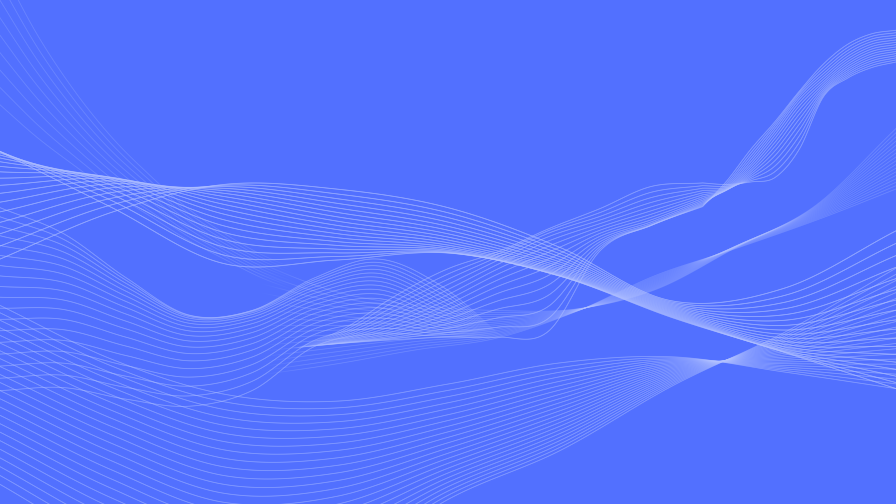
Give the GLSL for this background, as a Shadertoy shader.

```glsl
// Thin pale line ribbons twisting across a flat blue field.
// Each ribbon is a family of curves blended between a first, middle and last
// guide curve; the guides are splines through evenly spaced heights.

const vec3 BACKGROUND = vec3(0.32, 0.44, 1.0);
const vec3 LINE_COLOR = vec3(0.95, 0.97, 1.0);
const float ASPECT = 16.0 / 9.0;     // canvas width in canvas heights
const float LINE_WIDTH = 0.0018;     // in canvas heights
const float MAX_COVERAGE = 0.6;      // brightest overlap of lines
const float END_FADE = 0.12;         // fade length of loose ribbon ends
const float SOLID = 0.0001;          // fade length of cut ribbon ends
const float RISING_JOINT = 1.394;    // where the two rising parts meet
const int KNOTS = 9;

// Guide heights (first, middle, last) from the left to the right of a span.
const vec3 MAIN_BAND[KNOTS] = vec3[KNOTS](
    vec3(.699, .653, .486), vec3(.588, .648, .579), vec3(.477, .590, .634),
    vec3(.484, .549, .625), vec3(.498, .521, .588), vec3(.452, .466, .509),
    vec3(.370, .384, .403), vec3(.301, .333, .428), vec3(.229, .356, .542));
const vec3 RISING_LEFT[KNOTS] = vec3[KNOTS](
    vec3(.306, .308, .310), vec3(.347, .326, .319), vec3(.412, .354, .326),
    vec3(.465, .394, .331), vec3(.500, .444, .331), vec3(.546, .486, .343),
    vec3(.586, .537, .502), vec3(.630, .569, .553), vec3(.637, .606, .590));
const vec3 RISING_RIGHT[KNOTS] = vec3[KNOTS](
    vec3(.637, .606, .590), vec3(.634, .623, .641), vec3(.639, .664, .704),
    vec3(.648, .718, .759), vec3(.704, .782, .819), vec3(.808, .833, .873),
    vec3(.845, .873, .912), vec3(.866, .898, .933), vec3(.877, .907, .940));
const vec3 NARROW_BAND[KNOTS] = vec3[KNOTS](
    vec3(.479, .340, .255), vec3(.421, .345, .278), vec3(.394, .350, .306),
    vec3(.384, .354, .329), vec3(.387, .384, .382), vec3(.426, .438, .454),
    vec3(.509, .512, .507), vec3(.593, .579, .563), vec3(.745, .681, .625));
const vec3 WAVE_BAND[KNOTS] = vec3[KNOTS](
    vec3(.588, .421, .225), vec3(.537, .414, .231), vec3(.449, .370, .208),
    vec3(.375, .329, .194), vec3(.384, .345, .225), vec3(.449, .400, .313),
    vec3(.486, .421, .338), vec3(.433, .375, .333), vec3(.329, .333, .331));
const vec3 LOWER_BAND[KNOTS] = vec3[KNOTS](
    vec3(.394, .225, .039), vec3(.287, .120, -.088), vec3(.218, .039, -.169),
    vec3(.204, .046, -.134), vec3(.238, .111, .009), vec3(.280, .185, .106),
    vec3(.292, .266, .234), vec3(.262, .299, .340), vec3(.229, .340, .468));
const vec3 CORNER_BAND[KNOTS] = vec3[KNOTS](
    vec3(1.069, .930, .792), vec3(.931, .830, .727), vec3(.819, .745, .671),
    vec3(.727, .672, .618), vec3(.653, .612, .572), vec3(.588, .556, .525),
    vec3(.537, .511, .486), vec3(.495, .472, .449), vec3(.463, .442, .421));

// Catmull-Rom spline through the knots; also gives the slope per knot step.
vec3 spline(vec3 knots[KNOTS], float position, out vec3 slope) {
    int i = clamp(int(floor(position)), 0, KNOTS - 2);
    float f = position - float(i);
    vec3 b = knots[i];
    vec3 c = knots[i + 1];
    vec3 a = i > 0 ? knots[max(i - 1, 0)] : 2.0 * b - c;
    vec3 d = i < KNOTS - 2 ? knots[min(i + 2, KNOTS - 1)] : 2.0 * c - b;
    vec3 k1 = 0.5 * (c - a);
    vec3 k2 = a - 2.5 * b + 2.0 * c - 0.5 * d;
    vec3 k3 = 0.5 * (d - a) + 1.5 * (b - c);
    slope = k1 + f * (2.0 * k2 + 3.0 * f * k3);
    return b + f * (k1 + f * (k2 + f * k3));
}

// Ink left at p by one ribbon of lines over the horizontal span.
float ribbon(vec2 p, float pixel, vec3 knots[KNOTS], vec2 span, vec2 fade,
             int lineCount, float strength) {
    if (p.x < span.x || p.x >= span.y) return 0.0;

    float stepsPerUnit = float(KNOTS - 1) / (span.y - span.x);
    vec3 slope;
    vec3 guide = spline(knots, (p.x - span.x) * stepsPerUnit, slope);
    slope *= stepsPerUnit;

    float halfWidth = 0.5 * max(LINE_WIDTH, pixel);
    float ink = 0.0;
    for (int i = 0; i < lineCount; i++) {
        // Quadratic blend passing through the three guides
        float t = float(i) / float(lineCount - 1);
        vec3 blend = vec3((1.0 - t) * (1.0 - 2.0 * t),
                          4.0 * t * (1.0 - t),
                          t * (2.0 * t - 1.0));
        float lineSlope = dot(slope, blend);
        float dist = abs(p.y - dot(guide, blend)) / sqrt(1.0 + lineSlope * lineSlope);
        ink += 1.0 - smoothstep(halfWidth - 0.5 * pixel, halfWidth + 0.5 * pixel, dist);
    }

    vec2 ends = smoothstep(vec2(0.0), fade, vec2(p.x - span.x, span.y - p.x));
    return ink * strength * ends.x * ends.y * min(1.0, LINE_WIDTH / pixel);
}

void mainImage(out vec4 fragColor, in vec2 fragCoord) {
    vec2 p = fragCoord / iResolution.xy * vec2(ASPECT, 1.0);
    float pixel = 1.0 / iResolution.y;
    vec2 full = vec2(0.0, ASPECT);
    vec2 solid = vec2(SOLID);
    vec2 fadeLeft = vec2(END_FADE, SOLID);
    vec2 fadeRight = vec2(SOLID, END_FADE);

    float ink = ribbon(p, pixel, MAIN_BAND, full, solid, 18, 0.60);
    ink += ribbon(p, pixel, RISING_LEFT, vec2(0.579, RISING_JOINT), fadeLeft, 15, 0.42);
    ink += ribbon(p, pixel, RISING_RIGHT, vec2(RISING_JOINT, ASPECT), solid, 15, 0.42);
    ink += ribbon(p, pixel, NARROW_BAND, vec2(0.509, ASPECT), fadeLeft, 17, 0.17);
    ink += ribbon(p, pixel, WAVE_BAND, vec2(0.0, 1.0), fadeRight, 18, 0.37);
    ink += ribbon(p, pixel, LOWER_BAND, full, solid, 23, 0.37);
    ink += ribbon(p, pixel, CORNER_BAND, vec2(0.0, 0.593), fadeRight, 9, 0.15);

    // Overlapping lines brighten softly towards the line colour
    float coverage = MAX_COVERAGE * (1.0 - exp(-ink / MAX_COVERAGE));
    fragColor = vec4(mix(BACKGROUND, LINE_COLOR, coverage), 1.0);
}
```
